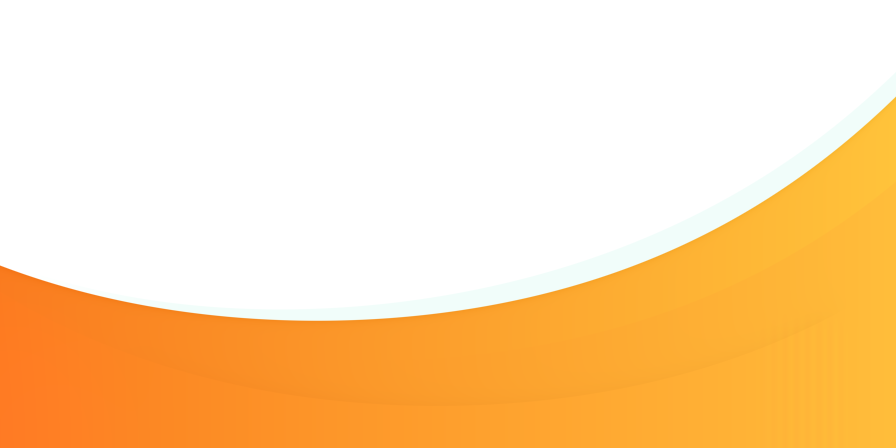
A WebGL 1 fragment shader for this background:

```glsl
precision highp float;
// A white field above a bowl-shaped orange ground with a pale mint rim.
// Every boundary is one quartic bowl curve moved to its own lowest point;
// the ground is a left-to-right ramp with two faint layers over it.

uniform vec2 u_resolution;

#define EDGE_LOW vec2(0.708, 0.284)
#define UPPER_LAYER_LOW vec2(0.820, 0.195)
#define LOWER_LAYER_LOW vec2(0.977, 0.094)
#define BOWL_BEND 0.223
#define BOWL_LIFT 0.046
#define RIM_MIN 0.010
#define RIM_GROWTH 0.045
#define LAYER_SHADE 0.022
#define STREAK_SHADE 0.008

const vec3 WHITE = vec3(1.0);
const vec3 MINT = vec3(0.945, 0.992, 0.980);
const vec3 RED_ORANGE = vec3(0.975, 0.485, 0.120);
const vec3 ORANGE = vec3(0.988, 0.625, 0.175);
const vec3 GOLD = vec3(1.000, 0.765, 0.230);

// Height of p above a bowl whose lowest point is given
float heightAbove(vec2 p, vec2 low) {
  float d = p.x - low.x;
  float d2 = d * d;
  return p.y - low.y - d2 * (BOWL_BEND + BOWL_LIFT * d2);
}

// Smooth step about one pixel wide, corrected for the bowl's slope
float cover(float height, vec2 p, vec2 low, float pixel) {
  float d = p.x - low.x;
  float slope = 2.0 * BOWL_BEND * d + 4.0 * BOWL_LIFT * d * d * d;
  float w = pixel * 0.75 * sqrt(1.0 + slope * slope);
  return smoothstep(-w, w, height);
}

// Orange ground: ramp, warm corner, translucent layers and fine streaks
vec3 groundColor(vec2 p, float pixel) {
  vec3 color = mix(RED_ORANGE, ORANGE, clamp(p.x, 0.0, 1.0));
  color = mix(color, GOLD, clamp(p.x - 1.0, 0.0, 1.0));

  float corner = 1.0 - smoothstep(0.0, 0.40, length(p * vec2(1.0, 0.8)));
  color += corner * vec3(0.025, -0.005, 0.020);

  float upper = heightAbove(p, UPPER_LAYER_LOW);
  float lower = heightAbove(p, LOWER_LAYER_LOW);
  float inUpper = 1.0 - cover(upper, p, UPPER_LAYER_LOW, pixel);
  float inLower = 1.0 - cover(lower, p, LOWER_LAYER_LOW, pixel);
  float rightFade = smoothstep(0.7, 2.0, p.x);
  color.g -= LAYER_SHADE * inUpper * rightFade;

  // Soft crease just above the lower layer, lighter below it
  float crease = exp(-max(lower, 0.0) * 45.0) * (1.0 - inLower);
  float creaseFade = smoothstep(0.1, 0.7, p.x) * (1.0 - smoothstep(1.8, 1.9, p.x));
  color -= crease * creaseFade * vec3(0.014, 0.016, 0.008);
  color.r += 0.008 * inLower;

  float streakZone = smoothstep(1.65, 1.78, p.x)
    * (1.0 - smoothstep(1.86, 1.92, p.x)) * (1.0 - smoothstep(0.24, 0.32, p.y));
  color.g += STREAK_SHADE * streakZone * sin(p.x * 250.0);
  return color;
}

void main() {
  vec2 p = gl_FragCoord.xy / u_resolution * vec2(2.0, 1.0);
  float pixel = 1.0 / u_resolution.y;
  float height = heightAbove(p, EDGE_LOW);

  // Ground, slightly darkened along its edge
  vec3 color = groundColor(p, pixel);
  color -= vec3(0.025, 0.040, 0.050) * exp(-abs(height) * 140.0);

  // Pale rim widens to the right and gives way to white
  float rimWidth = RIM_MIN + RIM_GROWTH * smoothstep(0.0, 1.7, p.x);
  vec3 rim = mix(WHITE, MINT, smoothstep(0.0, 0.45, p.x));
  vec3 field = mix(rim, WHITE, cover(height - rimWidth, p, EDGE_LOW, pixel));
  color = mix(color, field, cover(height, p, EDGE_LOW, pixel));

  gl_FragColor = vec4(clamp(color, 0.0, 1.0), 1.0);
}
```
